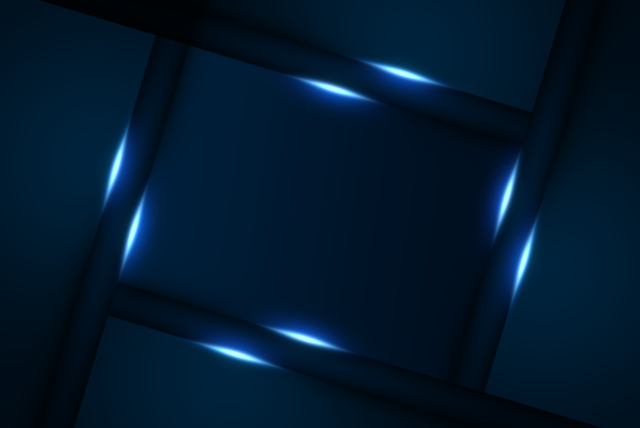
Write a WebGL 1 fragment shader that draws this background.

```glsl
precision highp float;
// Dark blue panels split by a tilted pinwheel of bars with glowing edge flares.

uniform vec2 u_resolution;

const float BAR_WIDTH = 0.081;

float gauss(float x, float width) {
  return exp(-x * x / (width * width));
}

// Lens-shaped flare: x runs along the edge, y points outward from the centre.
vec3 flare(vec2 p) {
  float taper = max(1.0 - p.x * p.x / 0.0196, 0.0);
  taper *= taper;
  float core = taper * gauss(p.y, 0.0015 + 0.0065 * taper) * gauss(p.x, 0.075);
  float sheen = taper * exp(-abs(p.y) / (0.002 + 0.009 * taper));
  float side = p.y < 0.0 ? 0.036 : 0.010;
  float halo = gauss(p.y, side) * gauss(p.x, 0.085);
  return core * vec3(0.75, 0.75, 0.55)
       + sheen * vec3(0.06, 0.38, 0.52)
       + halo * vec3(0.03, 0.13, 0.46);
}

void main() {
  float pixel = 1.0 / u_resolution.y;
  vec2 p = (gl_FragCoord.xy - 0.5 * u_resolution) * pixel;

  // Central panel, fading from left to right
  float fade = smoothstep(-0.5, 0.42, p.x - 0.15 * p.y);
  vec3 color = mix(vec3(0.0, 0.125, 0.235), vec3(0.0, 0.06, 0.125), fade);
  vec3 light = vec3(0.0);

  // Tilted frame: x along the current bar, y outward across it
  vec2 q = vec2(0.9575 * p.x - 0.288 * p.y, 0.288 * p.x + 0.9575 * p.y);
  vec2 extent = vec2(0.289, 0.4065);
  // Inner and outer flare positions for this bar, then for the next one
  vec4 spots = vec4(-0.052, 0.092, -0.163, -0.032);

  for (int i = 0; i < 4; i++) {
    float depth = q.y - extent.x;
    float beyond = depth - BAR_WIDTH;

    // Shadow cast inward onto the central panel
    float inner = smoothstep(spots.x, spots.x + 0.35, q.x);
    color *= 1.0 - 0.6 * inner * exp(-max(-depth, 0.0) / 0.025);

    // Bar, lit around its flares and dark at the rims
    float across = clamp(depth / BAR_WIDTH, 0.0, 1.0);
    float lit = gauss(q.x - 0.5 * (spots.x + spots.y), 0.36);
    vec3 bar = mix(vec3(0.0, 0.03, 0.06), vec3(0.0, 0.10, 0.19), lit);
    bar *= 0.45 + 0.55 * sin(3.14159 * across);

    // Outer panel with a broad pool of light and a soft shadow
    vec2 fromPool = vec2(q.x - spots.y, beyond - 0.05);
    float pool = exp(-dot(fromPool, fromPool) / 0.13);
    vec3 panel = mix(vec3(0.0, 0.042, 0.08), vec3(0.0, 0.135, 0.235), pool);
    float outer = 1.0 - smoothstep(spots.y - 0.32, spots.y, q.x);
    panel *= 1.0 - 0.65 * outer * exp(-max(beyond, 0.0) / 0.03);

    vec3 arm = mix(bar, panel, smoothstep(-pixel, pixel, beyond));
    float mask = smoothstep(-pixel, pixel, depth)
               * (1.0 - smoothstep(-pixel, pixel, q.x - extent.y));
    color = mix(color, arm, mask);

    light += flare(vec2(q.x - spots.x, depth));
    light += flare(vec2(q.x - spots.y, beyond));

    // Quarter turn to the next side
    q = vec2(-q.y, q.x);
    extent = extent.yx;
    spots = spots.zwxy;
  }

  gl_FragColor = vec4(min(color + light, 1.0), 1.0);
}
```
